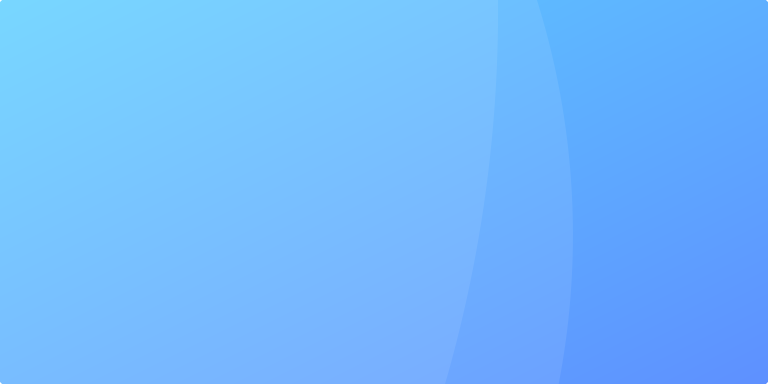
Reproduce this background procedurally as a WebGL 1 fragment shader.

```glsl
precision highp float;

uniform vec2 u_resolution;

#define SKY_LIGHT vec3(0.370, 0.812, 1.0)
#define SKY_DEEP vec3(0.368, 0.565, 1.0)
#define VEIL_OPACITY 0.085
#define WIDE_CENTER vec2(-2.208, 0.974)
#define WIDE_RADIUS 3.505
#define NEAR_CENTER vec2(-0.552, 0.388)
#define NEAR_RADIUS 2.044
#define CORNER_RADIUS 0.012

// Coverage of a shape from its signed distance, one pixel soft.
float coverage(float dist) {
  return clamp(0.5 - dist * u_resolution.y, 0.0, 1.0);
}

float circle(vec2 p, vec2 center, float radius) {
  return length(p - center) - radius;
}

float roundedBox(vec2 p, vec2 halfSize, float radius) {
  vec2 q = abs(p) - halfSize + radius;
  return length(max(q, 0.0)) + min(max(q.x, q.y), 0.0) - radius;
}

// Lays a translucent white disc over the colour.
vec3 addVeil(vec3 color, float dist) {
  return mix(color, vec3(1.0), VEIL_OPACITY * coverage(dist));
}

void main() {
  vec2 uv = gl_FragCoord.xy / u_resolution;
  vec2 size = vec2(u_resolution.x / u_resolution.y, 1.0);
  vec2 p = uv * size;

  // Diagonal gradient from upper left to lower right
  float diagonal = 0.5 * (uv.x + 1.0 - uv.y);
  vec3 color = mix(SKY_LIGHT, SKY_DEEP, diagonal);

  // Two large overlapping discs
  color = addVeil(color, circle(p, NEAR_CENTER, NEAR_RADIUS));
  color = addVeil(color, circle(p, WIDE_CENTER, WIDE_RADIUS));

  // Small rounded corners on white
  float card = coverage(roundedBox(p - 0.5 * size, 0.5 * size, CORNER_RADIUS) - 0.5 / u_resolution.y);
  gl_FragColor = vec4(mix(vec3(1.0), color, card), 1.0);
}
```
